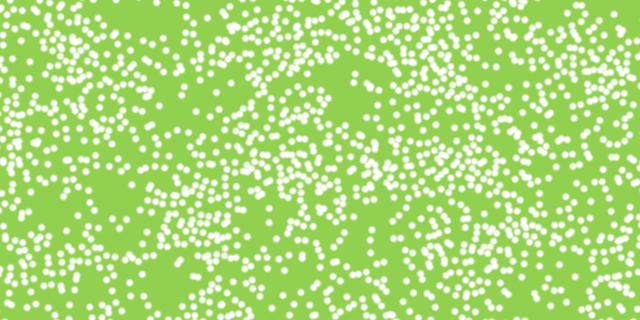
Give the GLSL for this pattern, as a Shadertoy shader.

```glsl
// Soft white dots scattered in uneven clusters over a flat light green ground.

const vec3  GROUND       = vec3(0.573, 0.816, 0.314);
const vec3  DOT          = vec3(1.0);
const float CELLS        = 39.0;    // dot cells per canvas height
const float JITTER       = 0.92;    // share of the cell a dot may wander in
const float CORE_RADIUS  = 0.0047;  // fully white inside, in canvas heights
const float OUTER_RADIUS = 0.0156;  // fully faded outside
const float MEAN_DENSITY = 0.50;    // average share of filled cells
const float CLUSTERING   = 0.33;    // strength of the density swings
const float CLUSTER_FREQ = 9.5;     // angular frequency of the largest clusters
const float GRID_ANGLE   = 0.52;    // tilt that hides the lattice

mat2 rotation(float angle) {
    float c = cos(angle), s = sin(angle);
    return mat2(c, s, -s, c);
}

vec3 hash3(vec2 p) {
    vec3 h = fract(p.xyx * vec3(0.1031, 0.1030, 0.0973));
    h += dot(h, h.yxz + 33.33);
    return fract((h.xxy + h.yzz) * h.zyx);
}

// Layered, bent sines: the chance that a cell at p holds a dot.
float dotDensity(vec2 p) {
    vec2 q = p * CLUSTER_FREQ + vec2(1.7, 4.2);
    float sum = 0.0, amplitude = 1.0;
    for (int i = 0; i < 4; i++) {
        sum += amplitude * sin(q.x + 1.4 * sin(0.8 * q.y)) * cos(q.y + 1.1 * sin(0.7 * q.x));
        q = rotation(0.9) * q * 1.55 + vec2(2.3, 5.1);
        amplitude *= 0.7;
    }
    return MEAN_DENSITY + CLUSTERING * sum;
}

// Shuffled order inside each 2x2 block keeps sparse areas evenly spaced.
float fillRank(vec2 cell, float random) {
    vec2 block = floor(cell * 0.5);
    vec2 corner = cell - 2.0 * block;
    float shift = floor(4.0 * hash3(block + 211.0).x);
    return (mod(corner.x + 2.0 * corner.y + shift, 4.0) + random) / 4.0;
}

void mainImage(out vec4 fragColor, in vec2 fragCoord) {
    vec2 p = rotation(GRID_ANGLE) * (fragCoord / iResolution.y) + 3.0;
    vec2 home = floor(p * CELLS);

    // Blend the dots of the surrounding cells
    float uncovered = 1.0;
    for (int y = -1; y <= 1; y++) {
        for (int x = -1; x <= 1; x++) {
            vec2 cell = home + vec2(x, y);
            vec3 random = hash3(cell);
            vec2 center = (cell + 0.5 + JITTER * (random.xy - 0.5)) / CELLS;
            float filled = step(fillRank(cell, random.z), dotDensity(center));
            float cover = 1.0 - smoothstep(CORE_RADIUS, OUTER_RADIUS, distance(p, center));
            uncovered *= 1.0 - filled * cover;
        }
    }

    fragColor = vec4(mix(DOT, GROUND, uncovered), 1.0);
}
```
